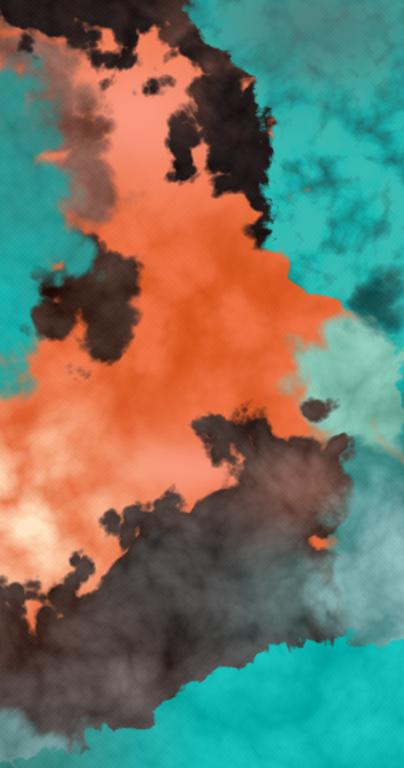
A WebGL 1 fragment shader for this background:

```glsl
precision highp float;
// Billowing ink clouds: a hot orange core ringed by black smoke and teal vapour.
// Each cloud is a signed distance roughened by soft cellular noise, painted
// back to front; gaussian glows and finer noise tint the interiors.
uniform vec2 u_resolution;

const float ASPECT = .527;      // layout width for a height of 1
const float PUFF_SCALE = 20.;   // edge puffs per unit height
const float PUFF_DEPTH = .058;  // how far puffs push an edge
const float SHADE_SCALE = 13.;  // broad interior mottling
const float FINE_SCALE = 42.;   // small interior mottling
const float SOFT = .008, HAZY = .02;
const vec3 ORANGE = vec3(.92, .42, .24);
const vec3 EMBER = vec3(.87, .35, .13);
const vec3 PINK = vec3(.98, .6, .5);
const vec3 CREAM = vec3(1., .89, .76);
const vec3 SOOT = vec3(.13, .1, .1);
const vec3 UMBER = vec3(.26, .17, .14);
const vec3 RUST = vec3(.5, .32, .27);
const vec3 ASH = vec3(.27, .25, .25);
const vec3 MAUVE = vec3(.4, .35, .34);
const vec3 SLATE = vec3(.34, .45, .44);
const vec3 DEEP_TEAL = vec3(.12, .36, .36);
const vec3 TEAL = vec3(.22, .52, .5);
const vec3 CYAN = vec3(.06, .73, .71);
const vec3 MIST = vec3(.5, .75, .68);
const vec3 PALE_BLUE = vec3(.48, .67, .67);

vec2 p;      // layout position
vec3 col;    // colour painted so far
float puff;  // edge displacement

vec2 hash2(vec2 q) {
  q = vec2(dot(q, vec2(127.1, 311.7)), dot(q, vec2(269.5, 183.3)));
  return fract(sin(q) * 43758.5);
}
// Smooth squared distance to the nearest scattered point
float cells(vec2 q) {
  vec2 base = floor(q);
  float sum = 0.;
  for (int j = -1; j <= 1; j++)
    for (int i = -1; i <= 1; i++) {
      vec2 cell = base + vec2(float(i), float(j));
      vec2 d = cell + hash2(cell) - q;
      sum += exp(-8. * dot(d, d));
    }
  return -log(sum) / 8.;
}
// Layered cells, roughly centred on zero
float billow(vec2 q) {
  float sum = -.31, amp = 1.;
  for (int i = 0; i < 4; i++) {
    sum += amp * cells(q);
    q = mat2(1.6, 1.2, -1.2, 1.6) * q + 5.3;
    amp *= .47;
  }
  return sum;
}
float blob(float x, float y, float rx, float ry) {
  return (length((p - vec2(x, y)) / vec2(rx, ry)) - 1.) * min(rx, ry);
}
float band(vec2 a, vec2 b, float r) {
  vec2 ab = b - a;
  return length(p - a - ab * clamp(dot(p - a, ab) / dot(ab, ab), 0., 1.)) - r;
}
float glow(float x, float y, float rx, float ry) {
  vec2 q = (p - vec2(x, y)) / vec2(rx, ry);
  return exp(-dot(q, q));
}
void paint(vec3 tint, float d, float soft) {
  col = mix(col, tint, 1. - smoothstep(-soft, soft, d + puff));
}

void main() {
  p = gl_FragCoord.xy / u_resolution * vec2(ASPECT, 1.);
  vec2 w = p + .006 * sin(p.yx * 31. + 1.7 * sin(p * 19.));
  puff = PUFF_DEPTH * billow(w * PUFF_SCALE);
  float shade = billow(w * SHADE_SCALE + 7.), fine = billow(w * FINE_SCALE + 3.);
  float mottle = smoothstep(-.25, .3, shade), grain = .16 * shade + .07 * fine;

  // Hot core
  col = mix(ORANGE, EMBER, .9 * mottle * glow(.25, .58, .2, .17)) - .4 * grain;
  col = mix(col, PINK, .95 * glow(.18, .85, .15, .11));
  col = mix(col, PINK, .9 * glow(.25, .39, .1, .04));
  col = mix(col, CREAM, clamp(glow(.02, .325, .14, .14) * (.7 - 1.4 * shade - 5. * puff), 0., 1.));

  // Left vapour, dusty veil and dark knot
  vec3 tint = mix(TEAL, CYAN, .6 * glow(0., .6, .12, .12) + .15 - .4 * shade) - .05 * fine;
  float d = min(band(vec2(0, .95), vec2(.05, .92), .045), band(vec2(.07, .89), vec2(.115, .74), .043));
  paint(RUST + .05 - grain, d, HAZY);
  paint(tint, blob(0., .71, .085, .21), HAZY);
  paint(UMBER - grain, min(blob(.12, .61, .06, .082), blob(.09, .58, .045, .045)), .011);
  paint(tint, blob(.092, .665, .028, .028), .014);

  // Black smoke along the top
  d = min(band(vec2(.04, 1), vec2(.26, .99), .046), band(vec2(.285, .94), vec2(.32, .79), .045));
  d = min(d, min(blob(.235, .805, .024, .038), blob(.2, .91, .034, .021)));
  d = min(d, min(blob(.153, .912, .03, .018), blob(.028, .963, .023, .025)));
  d = min(d, band(vec2(.335, .79), vec2(.35, .71), .025));
  paint(mix(SOOT, RUST, .8 * mottle * glow(.25, .92, .12, .08)) - .06 * fine, d, SOFT);

  // Right vapour: muted haze, mist, then bright teal with dark flecks
  paint(mix(TEAL, PALE_BLUE, .3) - grain, max(.4 - p.x, p.y - .42), HAZY);
  paint(MIST - grain, blob(.5, .495, .115, .11), .025);
  float edge = .355 - .105 * smoothstep(.84, 1., p.y) + .17 * (1. - smoothstep(.55, .66, p.y));
  tint = mix(CYAN, MIST, .35 * (1. - mottle));
  tint = mix(tint, DEEP_TEAL, clamp(.08 + .9 * shade + 4. * puff + .7 * fine, 0., .8));
  tint = mix(tint, SLATE, .75 * glow(.42, .97, .16, .09));
  paint(tint, edge - p.x + .025 * fine, SOFT);
  paint(DEEP_TEAL - grain, blob(.495, .61, .034, .03), HAZY);
  paint(TEAL - grain, blob(.5, .39, .085, .042), HAZY);

  // Lower smoke bank
  d = p.y - .215 - .15 * smoothstep(.08, .24, p.x) - .07 * smoothstep(.27, .36, p.x);
  d = min(max(d, p.x - .45), band(vec2(0, .222), vec2(.09, .222), .014));
  d = min(d, min(blob(.165, .3, .028, .034), blob(.305, .43, .028, .032)));
  d = min(d, min(blob(.345, .435, .024, .024), blob(.4, .465, .022, .014)));
  d = min(d, min(blob(.262, .43, .016, .016), blob(.105, .25, .021, .021)));
  tint = mix(ASH, RUST, glow(.41, .36, .11, .075));
  tint = mix(tint, UMBER + .03, glow(.02, .17, .13, .08));
  tint = mix(tint, MAUVE, glow(.17, .12, .1, .06));
  tint = mix(tint, SLATE, .85 * glow(.4, .22, .1, .08));
  tint = mix(tint, UMBER, .65 * smoothstep(-.05, 0., d + puff));
  paint(tint - 1.2 * grain, d, SOFT);
  paint(PALE_BLUE - 1.5 * grain, blob(.53, .25, .11, .105) + .5 * puff, .045);

  // Floor: pale corner and crisp cyan bank
  paint(PALE_BLUE * .85 - grain, blob(.02, .01, .11, .055), HAZY);
  d = p.y - .01 - .155 * smoothstep(0., .42, p.x) + .012 * fine;
  paint(mix(TEAL, CYAN, smoothstep(.02, .3, p.x)) - .7 * grain, d, .005);

  col += .007 * sin(p.x * 900.) * sin(p.y * 900.);  // faint weave
  gl_FragColor = vec4(clamp(col, 0., 1.), 1.);
}
```
